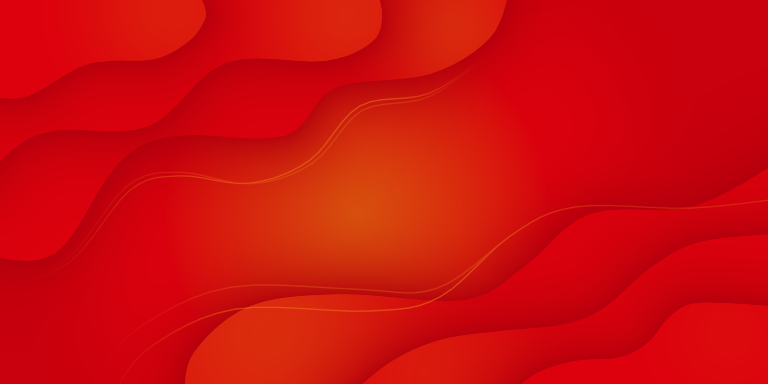
Write a WebGL 2 fragment shader that draws this background.

```glsl
#version 300 es
precision highp float;
// Red paper waves in two opposite corners around a warm orange glow, with fine gold threads.
uniform vec2 u_resolution;
out vec4 fragColor;

const vec3 RED = vec3(0.865, 0.005, 0.05);
const vec3 DEEP_RED = vec3(0.79, 0.0, 0.05);
const vec3 SHADOW = vec3(0.69, 0.0, 0.045);
const vec3 ORANGE = vec3(0.855, 0.34, 0.05);
const vec3 GOLD = vec3(0.93, 0.42, 0.10);
const vec2 GLOW_CENTER = vec2(0.93, 0.44);
const float GLOW_RADIUS = 0.50;
const float SHADOW_REACH = 0.075;
const float SHADOW_STRENGTH = 0.85;
const float THREAD_WIDTH = 0.0035;
const int KNOTS = 9;
const int STEPS = 6;

// Wave edges run left to right, in units of canvas height.
const vec2 UPPER_BACK[KNOTS] = vec2[](
  vec2(-0.05, 0.336), vec2(0.143, 0.339), vec2(0.307, 0.573), vec2(0.456, 0.646), vec2(0.742, 0.646),
  vec2(0.872, 0.771), vec2(1.12, 0.807), vec2(1.276, 0.901), vec2(1.328, 1.026));
const vec2 UPPER_MID[KNOTS] = vec2[](
  vec2(-0.04, 0.536), vec2(0.052, 0.625), vec2(0.156, 0.661), vec2(0.39, 0.672), vec2(0.586, 0.836),
  vec2(0.846, 0.841), vec2(0.969, 0.891), vec2(0.995, 0.961), vec2(0.977, 1.04));
const vec2 UPPER_FRONT[KNOTS] = vec2[](
  vec2(-0.05, 0.753), vec2(0.065, 0.747), vec2(0.203, 0.823), vec2(0.286, 0.841), vec2(0.404, 0.846),
  vec2(0.49, 0.891), vec2(0.531, 0.943), vec2(0.534, 0.979), vec2(0.508, 1.04));
const vec2 LOWER_BACK[KNOTS] = vec2[](
  vec2(0.479, -0.03), vec2(0.505, 0.083), vec2(0.651, 0.203), vec2(0.885, 0.234), vec2(1.21, 0.219),
  vec2(1.367, 0.307), vec2(1.536, 0.443), vec2(1.81, 0.464), vec2(2.044, 0.589));
const vec2 LOWER_MID[KNOTS] = vec2[](
  vec2(0.898, -0.04), vec2(1.016, 0.057), vec2(1.146, 0.115), vec2(1.302, 0.138), vec2(1.471, 0.156),
  vec2(1.576, 0.201), vec2(1.693, 0.302), vec2(1.823, 0.37), vec2(2.044, 0.393));
const vec2 LOWER_FRONT[KNOTS] = vec2[](
  vec2(1.315, -0.04), vec2(1.393, 0.026), vec2(1.497, 0.06), vec2(1.615, 0.07), vec2(1.688, 0.109),
  vec2(1.74, 0.172), vec2(1.797, 0.208), vec2(1.888, 0.211), vec2(2.044, 0.2));
const vec2 UPPER_THREAD[KNOTS] = vec2[](
  vec2(0.0, 0.245), vec2(0.182, 0.318), vec2(0.339, 0.505), vec2(0.469, 0.542), vec2(0.651, 0.523),
  vec2(0.807, 0.583), vec2(0.937, 0.724), vec2(1.12, 0.758), vec2(1.289, 0.87));
const vec2 LOWER_THREAD[KNOTS] = vec2[](
  vec2(0.3, -0.016), vec2(0.391, 0.096), vec2(0.612, 0.195), vec2(0.964, 0.19), vec2(1.146, 0.227),
  vec2(1.328, 0.385), vec2(1.497, 0.461), vec2(1.797, 0.458), vec2(2.044, 0.484));

// Signed distance to a smooth curve through the knots, positive on its left.
float curveDistance(vec2 p, vec2 knots[KNOTS]) {
  float nearest = 1e6;
  float side = 1.0;
  vec2 a = knots[0];
  for (int i = 0; i < KNOTS - 1; i++) {
    vec2 k0 = knots[i];
    vec2 k1 = knots[i + 1];
    vec2 m0 = 0.5 * (k1 - knots[max(i - 1, 0)]);
    vec2 m1 = 0.5 * (knots[min(i + 2, KNOTS - 1)] - k0);
    for (int j = 1; j <= STEPS; j++) {
      float t = float(j) / float(STEPS);
      float s = 1.0 - t;
      vec2 b = s * s * ((1.0 + 2.0 * t) * k0 + t * m0) + t * t * ((3.0 - 2.0 * t) * k1 - s * m1);
      vec2 ab = b - a;
      vec2 ap = p - a;
      vec2 gap = ap - ab * clamp(dot(ap, ab) / dot(ab, ab), 0.0, 1.0);
      float d = dot(gap, gap);
      if (d < nearest) {
        nearest = d;
        side = ab.x * ap.y - ab.y * ap.x < 0.0 ? -1.0 : 1.0;
      }
      a = b;
    }
  }
  return side * sqrt(nearest);
}

// Red sheet with a soft warm spot: center, radius and strength.
vec3 sheet(vec2 p, vec2 center, float radius, float warmth) {
  return mix(RED, ORANGE, warmth * smoothstep(radius, 0.0, length(p - center)));
}

// Casts the sheet's shadow outside its edge, then lays the sheet on top.
vec3 layWave(vec3 below, vec3 paper, float inside, float pixel) {
  float shade = SHADOW_STRENGTH * exp(-max(-inside, 0.0) / SHADOW_REACH);
  return mix(mix(below, SHADOW, shade), paper, smoothstep(-0.5 * pixel, 0.5 * pixel, inside));
}

float thread(float d, float pixel) {
  return 1.0 - smoothstep(0.0, max(THREAD_WIDTH, pixel), abs(d));
}

void main() {
  vec2 p = gl_FragCoord.xy / u_resolution * vec2(2.0, 1.0);
  float pixel = 1.0 / u_resolution.y;

  // Backdrop: orange glow, red ring, deep red corners
  float r = length(p - GLOW_CENTER);
  vec3 color = mix(RED, DEEP_RED, smoothstep(0.5, 0.95, r));
  color = mix(color, ORANGE, pow(max(1.0 - r / GLOW_RADIUS, 0.0), 0.85));

  // Upper left waves, back to front
  color = layWave(color, sheet(p, vec2(1.17, 0.93), 0.32, 0.5), curveDistance(p, UPPER_BACK), pixel);
  color = layWave(color, sheet(p, vec2(0.9, 0.96), 0.38, 0.42), curveDistance(p, UPPER_MID), pixel);
  color = layWave(color, sheet(p, vec2(0.45, 0.98), 0.36, 0.33), curveDistance(p, UPPER_FRONT), pixel);

  // Lower right waves, back to front
  color = layWave(color, sheet(p, vec2(0.72, 0.12), 0.6, 0.52), -curveDistance(p, LOWER_BACK), pixel);
  color = layWave(color, sheet(p, vec2(1.12, 0.03), 0.4, 0.3), -curveDistance(p, LOWER_MID), pixel);
  color = layWave(color, sheet(p, vec2(1.9, 0.13), 0.25, 0.1), -curveDistance(p, LOWER_FRONT), pixel);

  // Paired gold threads that part and rejoin
  float upper = curveDistance(p, UPPER_THREAD);
  float lower = curveDistance(p, LOWER_THREAD);
  float upperGap = 0.013 * sin(5.0 * p.x);
  float lowerGap = 0.058 * smoothstep(1.32, 0.9, p.x);
  float upperGold = max(thread(upper, pixel), 0.6 * thread(upper - upperGap, pixel));
  float lowerGold = max(thread(lower, pixel), 0.6 * thread(lower - lowerGap, pixel));
  upperGold *= smoothstep(0.0, 0.7, p.x) * smoothstep(1.29, 1.0, p.x);
  lowerGold *= smoothstep(0.2, 0.7, p.x) * (1.0 - 0.5 * smoothstep(1.2, 1.6, p.x));
  color = mix(color, GOLD, 0.6 * max(upperGold, lowerGold));

  fragColor = vec4(color, 1.0);
}
```
